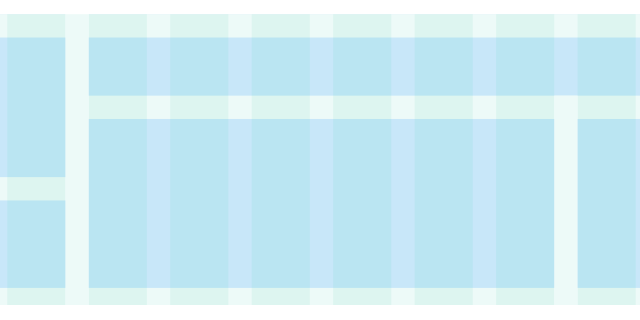
This background is drawn by a WebGL 1 fragment shader. Its source:

```glsl
precision highp float;
// A pale blue sheet of evenly spaced vertical stripes, crossed by mint
// rails and split by near-white posts, with white margins above and below.
// All parts are antialiased bands on one square pitch, in canvas heights.

uniform vec2 u_resolution;

const vec3 WHITE = vec3(1.0);
const vec3 BLUE = vec3(0.729, 0.898, 0.949);
const vec3 LAVENDER = vec3(0.784, 0.906, 0.976);
const vec3 MINT = vec3(0.867, 0.961, 0.941);
const vec3 PALE = vec3(0.929, 0.980, 0.973);

const float PITCH = 0.2546;        // spacing of stripes and rails
const float BAR = 0.0729;          // width of stripes, rails and posts
const float LEFT_POST = 0.2044;    // left edge of the first post
const float POST_GAP = 6.0;        // pitches between the two posts
const float SHEET_BOTTOM = 0.0469;
const float SHEET_TOP = 0.9557;
const float FLOOR_TOP = 0.1003;    // top of the lowest rail

// Coverage of the half-line above an edge, softened over one pixel.
float above(float edge, float v) {
  return clamp((v - edge) * u_resolution.y + 0.5, 0.0, 1.0);
}

// Coverage of the interval from lo to hi.
float band(float lo, float hi, float v) {
  return above(lo, v) * (1.0 - above(hi, v));
}

// Rail hanging a number of pitches below the top of the sheet.
float rail(float row, float y) {
  float top = SHEET_TOP - row * PITCH;
  return band(top - BAR, top, y);
}

void main() {
  vec2 p = gl_FragCoord.xy / u_resolution.y;

  // Repeating stripes, measured from the nearest stripe centre
  float fromCentre = mod(p.x - LEFT_POST - 0.5 * BAR + 0.5 * PITCH, PITCH) - 0.5 * PITCH;
  float stripe = band(-0.5 * BAR, 0.5 * BAR, fromCentre);

  // Rails: top and floor run full width, the others stop at the left post
  float rightSide = above(LEFT_POST + 0.5 * BAR, p.x);
  float rails = max(rail(0.0, p.y), band(SHEET_BOTTOM, FLOOR_TOP, p.y));
  rails = max(rails, mix(rail(2.0, p.y), rail(1.0, p.y), rightSide));

  // Posts: the left is full height, the right starts at the upper rail
  float rightPost = LEFT_POST + POST_GAP * PITCH;
  float posts = band(LEFT_POST, LEFT_POST + BAR, p.x);
  posts = max(posts, band(rightPost, rightPost + BAR, p.x)
                     * (1.0 - above(SHEET_TOP - PITCH, p.y)));

  // Layers, from the sheet up to the margins
  vec3 color = mix(BLUE, LAVENDER, stripe);
  color = mix(color, mix(MINT, PALE, stripe), rails);
  color = mix(color, PALE, posts);
  color = mix(WHITE, color, band(SHEET_BOTTOM, SHEET_TOP, p.y));

  gl_FragColor = vec4(color, 1.0);
}
```
